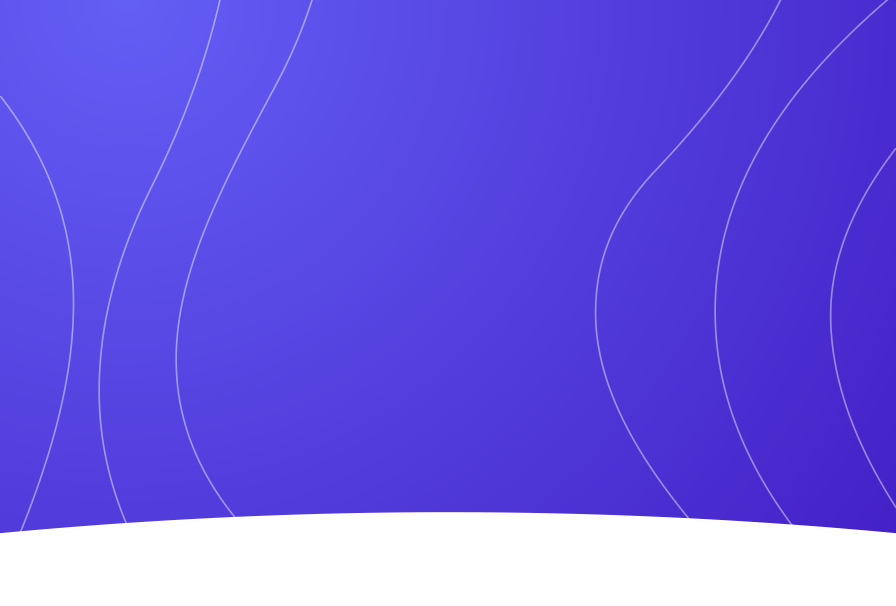
This background is drawn by a WebGL 1 fragment shader. Its source:

```glsl
precision highp float;
// Violet radial glow with thin flowing contour lines above a white arched base.

uniform vec2 u_resolution;

#define SPAN 768.0                  // canvas width in design units
#define GLOW_CENTER vec2(108.0, 0.0)
#define GLOW_RADIUS 800.0
#define GLOW_COLOR vec3(0.39, 0.37, 0.96)
#define DEEP_COLOR vec3(0.265, 0.13, 0.78)
#define BASE_COLOR vec3(1.0)
#define LINE_WIDTH 1.4
#define LINE_ALPHA 0.45
#define ARCH_TOP 439.0
#define ARCH_DROP 18.0

// Soft coverage of a region where the signed distance is negative.
float coverage(float dist, float pixel) {
  return clamp(0.5 - dist / pixel, 0.0, 1.0);
}

// Hermite span x(y) between two knots, each holding (x, y, dx/dy).
float span(vec2 p, vec3 a, vec3 b, float pixel) {
  float h = b.y - a.y;
  float t = (p.y - a.y) / h;
  if (t < 0.0 || t > 1.02) return 0.0;
  float s = 1.0 - t;
  float x = a.x * s * s * (1.0 + 2.0 * t) + b.x * t * t * (3.0 - 2.0 * t)
          + h * t * s * (a.z * s - b.z * t);
  float slope = 6.0 * t * s * (b.x - a.x) / h
              + a.z * s * (1.0 - 3.0 * t) + b.z * t * (3.0 * t - 2.0);
  float dist = abs(p.x - x) / sqrt(1.0 + slope * slope);
  return coverage(dist - 0.5 * LINE_WIDTH, pixel);
}

// Contour through three knots.
float contour(vec2 p, vec3 a, vec3 b, vec3 c, float pixel) {
  return max(span(p, a, b, pixel), span(p, b, c, pixel));
}

// Contour through four knots, with an inflection near the top.
float contour(vec2 p, vec3 a, vec3 b, vec3 c, vec3 d, float pixel) {
  return max(span(p, a, b, pixel), contour(p, b, c, d, pixel));
}

void main() {
  // Design space: origin at the top left, y pointing down.
  float pixel = SPAN / u_resolution.x;
  vec2 p = vec2(gl_FragCoord.x, u_resolution.y - gl_FragCoord.y) * pixel;

  // Radial glow
  float fade = clamp(distance(p, GLOW_CENTER) / GLOW_RADIUS, 0.0, 1.0);
  vec3 color = mix(GLOW_COLOR, DEEP_COLOR, fade);

  // Left contours
  float lines = contour(p, vec3(0.0, 82.0, 0.78), vec3(63.0, 260.0, 0.0),
                        vec3(18.0, 455.0, -0.4), pixel);
  lines = max(lines, contour(p, vec3(188.5, 0.0, -0.23), vec3(130.0, 160.0, -0.5),
                             vec3(85.0, 335.0, 0.0), vec3(108.0, 448.0, 0.42), pixel));
  lines = max(lines, contour(p, vec3(267.5, 0.0, -0.33), vec3(239.0, 68.0, -0.53),
                             vec3(151.0, 308.0, 0.0), vec3(201.0, 443.0, 0.8), pixel));

  // Right contours
  lines = max(lines, contour(p, vec3(669.0, 0.0, -0.5), vec3(562.0, 146.0, -0.95),
                             vec3(510.5, 268.0, 0.0), vec3(590.0, 444.0, 0.82), pixel));
  lines = max(lines, contour(p, vec3(760.5, 0.0, -1.17), vec3(613.0, 267.0, 0.0),
                             vec3(678.0, 449.0, 0.74), pixel));
  lines = max(lines, contour(p, vec3(768.0, 127.0, -0.77), vec3(712.0, 270.0, 0.0),
                             vec3(768.0, 435.0, 0.64), pixel));
  color = mix(color, vec3(1.0), lines * LINE_ALPHA);

  // Arched base
  float u = 2.0 * p.x / SPAN - 1.0;
  float arch = ARCH_TOP + ARCH_DROP * u * u;
  color = mix(color, BASE_COLOR, coverage(arch - p.y, pixel));

  gl_FragColor = vec4(color, 1.0);
}
```
